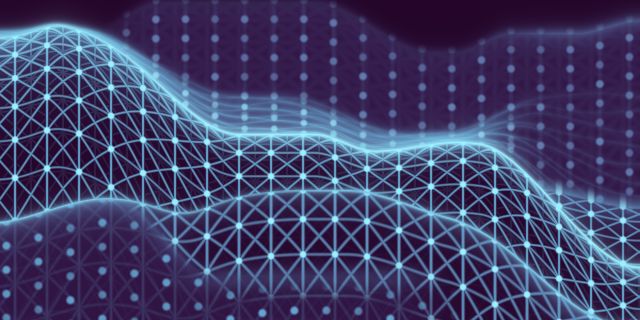
A WebGL 2 fragment shader for this background:

```glsl
#version 300 es
precision highp float;
// Layered wireframe waves: glowing triangulated sheets over a violet haze.
// Each sheet hangs from a crest curve; its rows widen with depth below it,
// and wires and nodes are drawn from distances to the sheet's integer grid.
uniform vec2 u_resolution;
out vec4 fragColor;

const vec3 NIGHT = vec3(0.145, 0.02, 0.165);
const vec3 VIOLET = vec3(0.21, 0.11, 0.31);
const vec3 SLATE = vec3(0.35, 0.46, 0.66);
const vec3 AZURE = vec3(0.42, 0.72, 0.88);
const vec3 ICE = vec3(0.62, 0.94, 1.0);

float hash(vec2 p) {
  vec3 q = fract(vec3(p.xyx) * 0.1031);
  q += dot(q, q.yzx + 33.33);
  return fract((q.x + q.y) * q.z);
}

float bump(float x, float center, float width) {
  float t = (x - center) / width;
  return exp(-t * t);
}

// Crest curves, from the farthest ridge to the nearest
float farCrest(float x) {
  return 0.89 + 0.11 * smoothstep(0.25, 0.5, x) - 0.155 * smoothstep(0.98, 1.35, x)
    + 0.06 * smoothstep(1.42, 1.6, x) + 0.04 * smoothstep(1.8, 2.0, x);
}
float hazeCrest(float x) {
  return 0.9 - 0.2 * smoothstep(0.25, 0.72, x) - 0.12 * smoothstep(0.85, 1.28, x)
    + 0.12 * smoothstep(1.4, 1.7, x);
}
float mainCrest(float x) {
  return 0.88 + 0.04 * bump(x, 0.18, 0.1) - 0.3 * smoothstep(0.26, 0.75, x)
    - 0.055 * smoothstep(0.98, 1.18, x) + 0.03 * bump(x, 1.43, 0.16)
    - 0.36 * smoothstep(1.5, 2.0, x);
}
float lowCrest(float x) {
  return 0.3 + 0.08 * smoothstep(-0.05, 0.34, x) - 0.045 * bump(x, 0.57, 0.12)
    + 0.025 * smoothstep(0.6, 0.95, x) - 0.1 * smoothstep(1.08, 1.5, x)
    - 0.32 * smoothstep(1.4, 1.95, x);
}

// Soft line wherever f is an integer, with its width in canvas units
float wire(float f, float width) {
  float slope = length(vec2(dFdx(f), dFdy(f))) * u_resolution.y;
  return 1.0 - smoothstep(0.0, width, abs(f - round(f)) / max(slope, 0.001));
}

// Triangulated sheet: x holds wires, y holds nodes; depth = a*r + b*r*r
vec2 mesh(float x, float depth, float a, float b, float width) {
  float root = sqrt(a * a + 4.0 * b * max(depth, 0.0));
  float r = (root - a) / (2.0 * b);
  float s = (x - 0.047) / 0.1;
  float lines = max(wire(s, width), 0.75 * wire(r, width));
  lines = max(lines, 0.85 * max(wire(s + r, width), wire(s - r, width)));
  vec2 offset = vec2((s - round(s)) * 0.1, (r - round(r)) * root);
  offset.y -= dFdx(depth) * u_resolution.y * offset.x;
  return vec2(lines, 1.0 - smoothstep(0.006, 0.014, length(offset)));
}

// Blurred dots hanging below a crest, each with its own strength
float dots(float x, float depth, vec2 pitch, float radius) {
  vec2 p = vec2(x, depth);
  vec2 id = round(p / pitch);
  vec2 offset = p - id * pitch;
  offset.y -= dFdx(depth) * u_resolution.y * offset.x;
  return (0.6 + 0.4 * hash(id + 50.0)) * (1.0 - smoothstep(radius * 0.5, radius * 1.3, length(offset)));
}

void main() {
  vec2 p = gl_FragCoord.xy / u_resolution.y;
  p.x *= 2.0 * u_resolution.y / u_resolution.x;
  float x = p.x, y = p.y;
  float far = farCrest(x), haze = hazeCrest(x), crest = mainCrest(x), low = lowCrest(x);
  float dFar = far - y, dMain = crest - y, dLow = low - y;

  // Far violet sheet with blurred lattice and hanging strings
  float farMask = smoothstep(-0.02, 0.04, dFar) * smoothstep(0.2, 0.5, x);
  vec3 col = mix(NIGHT, VIOLET, 0.75 * farMask);
  col = mix(col, SLATE, 0.11 * farMask * mesh(x, dFar, 0.06, 0.003, 0.018).x);
  col = mix(col, SLATE, 0.16 * farMask * wire((x - 0.487) / 0.0925, 0.012));
  float ridge = exp(-abs(dFar - 0.01) / 0.022) * smoothstep(0.25, 0.5, x);
  col = mix(col, SLATE, ridge * (0.2 + 0.45 * smoothstep(1.4, 1.8, x)));

  // Strands fanning out between the haze ridge and the main crest
  float veil = smoothstep(-0.02, 0.03, haze - y) * (1.0 - smoothstep(1.45, 1.7, x));
  col = mix(col, SLATE, veil * (0.2 + 0.5 * exp(-abs(dMain) / 0.045)));
  for (float i = 0.0; i < 11.0; i++) {
    float strand = mix(crest, haze, i / 10.0) + 0.008 * sin(x * 15.0 + i * 2.4);
    float glow = exp(-abs(y - strand) / (0.003 + 0.0006 * i));
    col = mix(col, AZURE, glow * (0.55 - 0.03 * i) * (1.0 - 0.65 * smoothstep(1.45, 1.75, x)));
  }
  col = mix(col, vec3(0.41, 0.53, 0.73), 0.9 * farMask
    * dots(x - 0.487, dFar, vec2(0.0925, 0.06), 0.013));
  col = mix(col, ICE, 0.75 * veil * farMask
    * dots(x - 0.487, haze - y, vec2(0.0925, 0.034), 0.011));

  // Sheet rising at the right
  float dRight = 0.41 - 0.06 * smoothstep(1.65, 2.0, x) - y;
  float rightMask = smoothstep(1.6, 1.75, x) * smoothstep(-0.05, 0.03, dRight);
  vec2 net = mesh(x, dRight, 0.035, 0.008, 0.006);
  col = mix(col, mix(NIGHT, SLATE, 0.75 * exp(-abs(dRight) / 0.055)), 0.85 * rightMask);
  col = mix(col, AZURE, 0.85 * rightMask * net.x);
  col = mix(col, ICE, 0.95 * rightMask * net.y);

  // Main sheet: dense and bright at its crest, open and dark below
  float body = smoothstep(-0.004, 0.004, dMain);
  float sheen = exp(-max(dMain, 0.0) / mix(0.1, 0.03, smoothstep(0.2, 0.7, x)));
  net = mesh(x, dMain, 0.05, 0.0077, 0.0064);
  float fine = mesh(x + 0.05, dMain, 0.022, 0.009, 0.005).x;
  col = mix(col, mix(NIGHT, mix(SLATE, AZURE, 0.5 * sheen), 0.8 * sheen), 0.98 * body);
  col = mix(col, AZURE, body * max(0.95 * net.x, fine * (0.14 + 0.8 * sheen)));
  col = mix(col, ICE, body * max(net.y, 0.6 * sheen * net.x));

  // Lower sheet, sinking into violet haze at the left and the bottom
  float under = smoothstep(-0.004, 0.004, dLow);
  float edge = 0.38 - 0.25 * smoothstep(0.34, 0.68, x);
  float fog = max(smoothstep(-0.03, 0.03, edge - y) * (1.0 - smoothstep(0.6, 0.9, x)),
    (1.0 - smoothstep(0.05, 0.13, y)) * (1.0 - smoothstep(1.2, 1.5, x)));
  net = mesh(x, dLow, 0.08, 0.01, 0.0088);
  col = mix(col, mix(NIGHT, VIOLET, 0.1 + 0.6 * fog), 0.96 * under);
  float lowSheen = exp(-max(dLow, 0.0) / 0.05);
  col = mix(col, SLATE, under * lowSheen * (0.3 + 0.4 * smoothstep(1.3, 1.8, x)));
  col = mix(col, mix(AZURE, SLATE, 0.3), under * net.x * mix(0.92, 0.18, fog));
  col = mix(col, ICE, under * net.y * (1.0 - fog));
  float shoulder = exp(-abs(edge - y) / 0.035) * (1.0 - smoothstep(0.5, 0.75, x));
  float floorHaze = bump(y, 0.13, 0.04) * smoothstep(0.5, 0.7, x) * (1.0 - smoothstep(1.2, 1.45, x));
  col = mix(col, SLATE, under * max(0.5 * shoulder, 0.35 * floorHaze));
  col = mix(col, AZURE, 0.9 * under * fog * dots(x - 0.02, dLow, vec2(0.1, 0.075), 0.0135));

  // Glowing crest lines
  float lowGlow = 0.75 * exp(-abs(dLow) / 0.006) + 0.25 * exp(-abs(dLow) / 0.028);
  col = mix(col, mix(AZURE, ICE, 0.4), lowGlow * (1.0 - 0.4 * bump(x, 0.75, 0.3)));
  float topGlow = 0.7 * exp(-abs(dMain) / 0.007) + 0.3 * exp(-abs(dMain) / 0.03);
  col = mix(col, ICE, topGlow * (0.75 + 0.25 * smoothstep(0.3, 0.65, x)));
  fragColor = vec4(col, 1.0);
}
```
